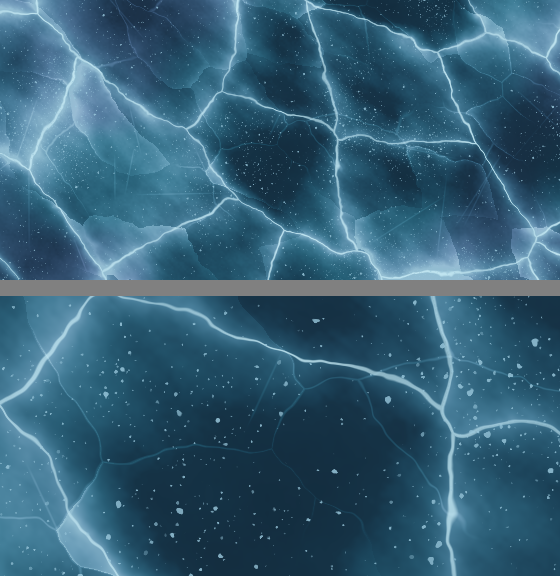
Top: the whole. Bottom: its middle third, enlarged.
This texture is drawn by a Shadertoy shader. Its source:

```glsl
// Cracked deep ice: bent Voronoi borders form thin bright fractures with a wide
// pale glow that fades into cloudy blue cells. Finer veins, shards, scratches
// and clustered frost specks are laid on top.

vec2 hash2(vec2 p) {
    vec3 q = fract(p.xyx * vec3(0.1031, 0.1030, 0.0973));
    q += dot(q, q.yzx + 33.33);
    return fract((q.xx + q.yz) * q.zy);
}

vec2 noise2(vec2 p) {
    vec2 i = floor(p), f = fract(p);
    f = f * f * (3.0 - 2.0 * f);
    return mix(mix(hash2(i), hash2(i + vec2(1, 0)), f.x),
               mix(hash2(i + vec2(0, 1)), hash2(i + vec2(1, 1)), f.x), f.y);
}

float fbm(vec2 p) {
    float sum = 0.0, amp = 0.5;
    for (int i = 0; i < 5; i++) {
        sum += amp * noise2(p).x;
        p = mat2(1.6, 1.2, -1.2, 1.6) * p + 7.3;
        amp *= 0.5;
    }
    return sum / 0.97;
}

// x: distance to the nearest Voronoi border, yz: random values of the cell
vec3 cracks(vec2 p) {
    vec2 cell = floor(p), f = fract(p), nearest = vec2(0), home = vec2(0);
    float best = 9.0;
    for (int y = -1; y <= 1; y++)
    for (int x = -1; x <= 1; x++) {
        vec2 g = vec2(x, y);
        vec2 r = g + 0.08 + 0.84 * hash2(cell + g) - f;
        if (dot(r, r) < best) { best = dot(r, r); nearest = r; home = g; }
    }
    float border = 9.0;
    for (int y = -2; y <= 2; y++)
    for (int x = -2; x <= 2; x++) {
        vec2 g = home + vec2(x, y);
        vec2 r = g + 0.08 + 0.84 * hash2(cell + g) - f;
        vec2 gap = r - nearest;
        if (dot(gap, gap) > 1e-5)
            border = min(border, dot(0.5 * (nearest + r), normalize(gap)));
    }
    return vec3(border, hash2(cell + home + 41.0));
}

// Frost specks in several sizes, gathered where the cluster noise is high
float specks(vec2 p, float px) {
    float cluster = smoothstep(0.5, 0.85, fbm(p * 4.0 + 5.0) + 0.1);
    float sum = 0.0, scale = 32.0;
    for (int i = 0; i < 4; i++) {
        vec2 g = mat2(0.8, 0.6, -0.6, 0.8) * p * scale + float(i) * 19.0;
        vec2 id = floor(g), r = hash2(id);
        vec2 offset = fract(g) - 0.2 - 0.6 * hash2(id + 57.0);
        float radius = mix(0.04, 0.13, r.y * r.y), blur = 0.6 * scale * px;
        float d = length(offset) + 0.14 * (noise2(g * 7.0).x - 0.5);
        float flake = 1.0 - smoothstep(radius - blur, radius + blur, d);
        sum = max(sum, flake * step(r.x, 0.07 + 0.4 * cluster) * (0.3 + 0.55 * r.y));
        scale *= 1.5;
    }
    return sum;
}

float scratches(vec2 p, float px) {
    float sum = 0.0;
    for (int i = 0; i < 18; i++) {
        vec2 r = hash2(vec2(i, 13)), c = hash2(vec2(i, 29));
        c.x *= iResolution.x / iResolution.y;
        vec2 dir = vec2(cos(r.x * 6.283), sin(r.x * 6.283));
        float along = dot(p - c, dir), reach = 0.05 + 0.14 * r.y;
        float across = abs(dot(p - c, vec2(-dir.y, dir.x)));
        float fade = 1.0 - smoothstep(0.4 * reach, reach, abs(along));
        sum += fade * (1.0 - smoothstep(0.0, 0.001 + px, across));
    }
    return sum;
}

// Ice colours from the deep dark to the pale frost
vec3 iceRamp(float t) {
    vec3 stops[6] = vec3[6](vec3(0.06, 0.12, 0.18), vec3(0.11, 0.25, 0.34),
        vec3(0.17, 0.36, 0.46), vec3(0.28, 0.49, 0.60),
        vec3(0.42, 0.61, 0.72), vec3(0.57, 0.74, 0.82));
    vec3 color = stops[0];
    for (int i = 1; i < 6; i++)
        color = mix(color, stops[i], clamp(t * 5.0 - float(i - 1), 0.0, 1.0));
    return color;
}

void mainImage(out vec4 fragColor, in vec2 fragCoord) {
    float px = 1.0 / iResolution.y;
    vec2 p = fragCoord * px;

    // Bend the plane and stretch it along the falling diagonal
    vec2 q = p + 0.12 * noise2(p * 2.5) + 0.035 * noise2(p * 10.0)
               + 0.012 * noise2(p * 32.0) + 0.004 * noise2(p * 80.0);
    vec2 grain = vec2(0.76, -0.65);
    q -= 0.38 * grain * dot(q, grain);
    vec3 main = cracks(q * 2.5 + 3.0);
    vec3 fine = cracks(q * 5.4 + 9.0);
    float d = main.x / 2.2, fineD = fine.x / 4.8;

    // Cloudy depth, glow beside the fractures, streaks and shards within it
    float glow = exp(-d / (0.03 + 0.10 * main.z));
    float streaks = fbm(vec2(dot(p, grain) * 5.0, dot(p, grain.yx * vec2(-1, 1)) * 14.0));
    float t = 0.29 + 0.42 * glow + 1.05 * (fbm(p * 2.1 + 4.0) - 0.5) + 0.16 * (main.y - 0.5);
    t += (0.1 + 0.45 * glow) * (streaks - 0.5) + 0.03 * (noise2(p * 130.0).x - 0.5);
    t += 0.4 * glow * smoothstep(0.45, 0.8, fine.y) * exp(-fineD / 0.035);
    float veins = smoothstep(0.45, 0.7, noise2(p * 4.0 + 8.0).x);
    t += 0.17 * veins * (1.0 - smoothstep(0.0, 0.001 + px, fineD));
    t += 0.11 * scratches(p, px) + 0.12 * exp(-d / 0.012);
    t = max(t, 0.12 * exp(t * 2.0 - 0.24));
    vec3 color = iceRamp(t);

    // Slate and teal tints
    float tint = smoothstep(0.3, 0.75, noise2(p * 2.8 + 31.0).y);
    color += mix(vec3(-0.04, 0.015, 0.0), vec3(0.10, -0.01, 0.05), tint)
             * (1.0 - glow) * clamp(t * 1.8, 0.0, 1.0);

    // Thin bright fracture cores and frost
    vec2 vary = noise2(p * 7.0);
    float width = 0.0012 * vary.y;
    float core = 1.0 - smoothstep(width, width + 0.001 + px, d);
    color = mix(color, vec3(0.78, 0.92, 0.96), (0.5 + 0.4 * vary.x) * core);
    color = mix(color, vec3(0.60, 0.78, 0.86), specks(p, px));
    fragColor = vec4(clamp(color, 0.0, 1.0), 1.0);
}
```
